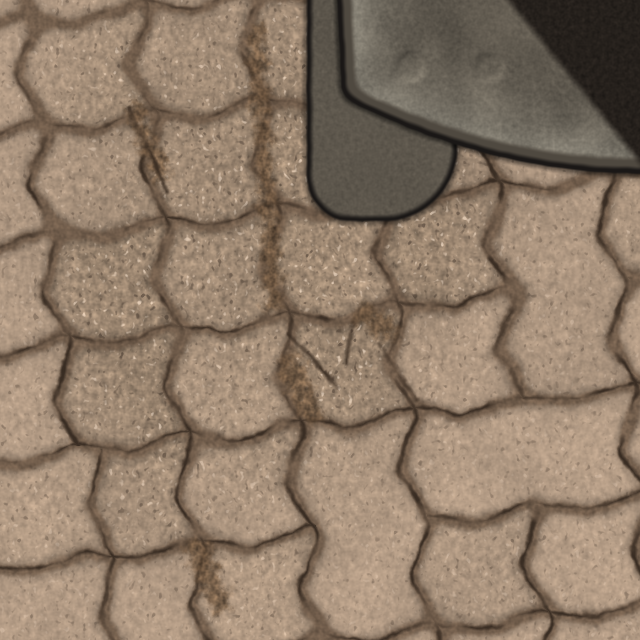
Give the GLSL for this texture, as a three.js fragment shader.

```glsl
// Worn interlocking pavers with zigzag joints, partly covered by a dark metal housing and its flap.
varying vec2 vUv;

vec2 hash2(vec2 p) {
  vec3 a = fract(p.xyx * vec3(0.1031, 0.1030, 0.0973));
  a += dot(a, a.yzx + 33.33);
  return fract((a.xx + a.yz) * a.zy);
}

float corner(vec2 cell, vec2 f, vec2 o) {
  return dot(hash2(cell + o + 200.0) * 2.0 - 1.0, f - o);
}

// Gradient noise, about -0.7 to 0.7
float noise(vec2 p) {
  vec2 i = floor(p), f = fract(p);
  vec2 s = f * f * f * (f * (f * 6.0 - 15.0) + 10.0);
  return mix(mix(corner(i, f, vec2(0, 0)), corner(i, f, vec2(1, 0)), s.x),
             mix(corner(i, f, vec2(0, 1)), corner(i, f, vec2(1, 1)), s.x), s.y);
}

float fbm(vec2 p) {
  float sum = 0.0, amp = 1.0;
  for (int k = 0; k < 4; k++) {
    sum += amp * noise(p);
    p = mat2(0.8, 0.6, -0.6, 0.8) * p * 2.03 + 7.1;
    amp *= 0.5;
  }
  return sum;
}

float smin(float a, float b, float k) {
  float h = max(k - abs(a - b), 0.0) / k;
  return min(a, b) - h * h * k * 0.25;
}

float segment(vec2 p, vec2 a, vec2 b) {
  vec2 d = b - a;
  return length(p - a - d * clamp(dot(p - a, d) / dot(d, d), 0.0, 1.0));
}

vec3 paving(vec2 p) {
  vec2 wobble = vec2(fbm(p * 15.0), fbm(p * 15.0 + 31.0));
  vec2 c = p + wobble * 0.010 - vec2(0.443, 0.499);

  // Tilted grid, bent into zigzag joints; the lower left rows are shifted
  vec2 q = vec2(c.x + 0.11 * c.y, c.y - 0.11 * c.x) / vec2(0.176, 0.170);
  vec2 w = q - vec2(0.078, 0.045) * asin(0.96 * cos(6.2832 * q.yx));
  w.x -= 0.22 * step(w.y, -1.0) * (1.0 - smoothstep(0.0, 1.0, abs(q.x + 2.0)));
  vec2 cell = floor(w), line = floor(w + 0.5);
  vec2 away = (w - line) * vec2(0.176, 0.170), edge = abs(away);

  // Double pavers: one tone for two cells, no joint between them
  if (cell.y == -2.0 && abs(w.x - 2.0) < 1.0) { cell.x = 1.0; edge.x += step(abs(line.x - 2.0), 0.1); }
  if (cell.x == 0.0 && abs(w.y + 2.0) < 1.0) { cell.y = -2.0; edge.y += step(abs(line.y + 2.0), 0.1); }
  if (cell.x == 2.0 && abs(w.y) < 1.0) { cell.y = 0.0; edge.y += step(abs(line.y), 0.1); }
  float joint = smin(edge.x, edge.y + 0.001, 0.018);

  // Stone: tone per paver, stains, grain, dark pits and pale flecks
  vec2 rnd = hash2(cell + 40.0);
  float zone = 1.0 - smoothstep(0.15, 0.95, length((p - vec2(0.42, 0.68)) * vec2(2.0, 1.5)));
  float rough = clamp(zone * (0.5 + rnd.y) + 0.35 * smoothstep(0.6, 1.0, rnd.y), 0.0, 1.0);
  float grain = 0.8 * noise(p * 64.0) + noise(p * vec2(125.0, 98.0) + 9.0) + 0.6 * noise(p * 215.0);
  vec3 col = mix(vec3(0.695, 0.602, 0.515), vec3(0.61, 0.525, 0.44), rough);
  col *= 1.0 + 0.05 * (rnd.x - 0.5) + 0.09 * fbm(p * 9.0);
  col *= 1.0 + grain * mix(0.13, 0.27, rough);
  float speck = noise(p * vec2(118.0, 92.0) + 17.0) + 0.5 * noise(p * 170.0 + 3.0);
  col = mix(col, vec3(0.36, 0.30, 0.25), smoothstep(0.2, 0.6, speck) * mix(0.4, 0.75, rough));
  col += 0.17 * smoothstep(0.2, 0.6, -speck) * (0.4 + rough);

  // Joint: worn shoulder, earth fill, broken dark gap along one side
  float worn = fbm(p * 13.0 + 50.0), ragged = fbm(p * 45.0 + 5.0);
  vec3 earth = vec3(0.45, 0.37, 0.30) * (1.0 + 0.22 * grain);
  col *= 1.0 - 0.15 * (1.0 - smoothstep(0.008, 0.026, joint + 0.008 * worn));
  col = mix(earth, col, smoothstep(0.004, 0.015, joint + 0.005 * worn + 0.003 * ragged));
  vec2 core = vec2(edge.x > 0.5 ? 1.0 : abs(away.x + 0.004), edge.y > 0.5 ? 1.0 : abs(away.y - 0.003));
  float gap = 1.0 - smoothstep(0.0, 0.0065, min(core.x, core.y + 0.001) + 0.003 * ragged);
  col = mix(col, vec3(0.20, 0.155, 0.12), gap * clamp(0.75 - 0.5 * p.y + 1.6 * worn, 0.0, 0.9));

  // Earth in the widened gaps
  float dirt = segment(p, vec2(0.455, 0.43), vec2(0.485, 0.36)) - 0.014;
  dirt = min(dirt, segment(p, vec2(0.57, 0.505), vec2(0.605, 0.485)) - 0.012);
  dirt = min(dirt, segment(p, vec2(0.215, 0.82), vec2(0.25, 0.73)) - 0.008);
  dirt = min(dirt, segment(p, vec2(0.40, 0.95), vec2(0.428, 0.53)) - 0.007);
  dirt = min(dirt, segment(p, vec2(0.31, 0.14), vec2(0.34, 0.06)) - 0.012);
  vec3 soil = vec3(0.41, 0.32, 0.235) * (1.0 + 0.55 * grain);
  col = mix(soil, col, 0.2 + 0.8 * smoothstep(-0.006, 0.016, dirt + 0.02 * ragged));

  // Cracks of the broken paver and a split joint
  vec2 k = p + wobble * 0.010;
  float crack = segment(k, vec2(0.553, 0.50), vec2(0.54, 0.427));
  crack = min(crack, segment(k, vec2(0.449, 0.479), vec2(0.527, 0.395)));
  crack = min(crack, segment(k, vec2(0.592, 0.46), vec2(0.651, 0.375)));
  crack = min(crack, segment(k, vec2(0.202, 0.831), vec2(0.26, 0.70)));
  float split = 1.0 - smoothstep(0.0, 0.007, crack + 0.003 * ragged);
  return mix(col, vec3(0.22, 0.17, 0.13), split * clamp(0.65 + worn, 0.2, 0.9));
}

void main() {
  vec2 p = vUv + 0.0015 * noise(vUv * 40.0);
  vec3 col = paving(vUv), black = vec3(0.10, 0.09, 0.085);
  float grain = noise(p * 130.0) + 0.6 * noise(p * 240.0);
  // Flap with rounded lower corners
  float r = p.x < 0.597 ? 0.07 : 0.115;
  vec2 b = abs(p - vec2(0.597, 0.9)) - vec2(0.117, 0.245) + r;
  float flap = length(max(b, 0.0)) + min(max(b.x, b.y), 0.0) - r;
  col *= 1.0 - 0.4 * (1.0 - smoothstep(0.0, 0.012, flap));
  vec3 rubber = vec3(0.36, 0.335, 0.295) * (1.0 + 0.14 * grain + 0.1 * fbm(p * 8.0));
  col = mix(mix(black, rubber, smoothstep(0.002, 0.012, -flap)), col, smoothstep(-0.002, 0.003, flap));
  // Housing with a curved lower edge
  float under = (0.729 + 0.548 * (1.0 - p.x) * (1.0 - p.x) - p.y) * 0.93;
  float body = -smin(-under, p.x - 0.577 + 0.05 * p.y, 0.02);
  col *= 1.0 - 0.45 * (1.0 - smoothstep(0.0, 0.010, body));
  vec3 metal = mix(vec3(0.36, 0.335, 0.295), vec3(0.49, 0.47, 0.425), exp(-20.0 * max(-body - 0.03, 0.0)));
  metal *= 1.0 + 0.25 * fbm(p * 11.0) + 0.16 * grain;
  for (int n = 0; n < 2; n++) {
    vec2 d = p - vec2(0.64 + 0.125 * float(n), 0.895);
    float ring = (length(d) - 0.021) / 0.007;
    metal *= 1.0 + 0.2 * exp(-ring * ring) * dot(normalize(d + 0.0001), vec2(0.7, -0.7));
  }
  metal = mix(vec3(0.31, 0.285, 0.25), metal, smoothstep(0.017, 0.027, -body));
  float shade = (p.y - 1.0 + 1.233 * (p.x - 0.794)) / 1.587;
  metal = mix(metal, vec3(0.145, 0.125, 0.108) * (1.0 + 0.35 * grain), smoothstep(-0.008, 0.008, shade));
  col = mix(mix(black, metal, smoothstep(0.004, 0.012, -body)), col, smoothstep(-0.002, 0.002, body));
  gl_FragColor = vec4(col, 1.0);
}
```
